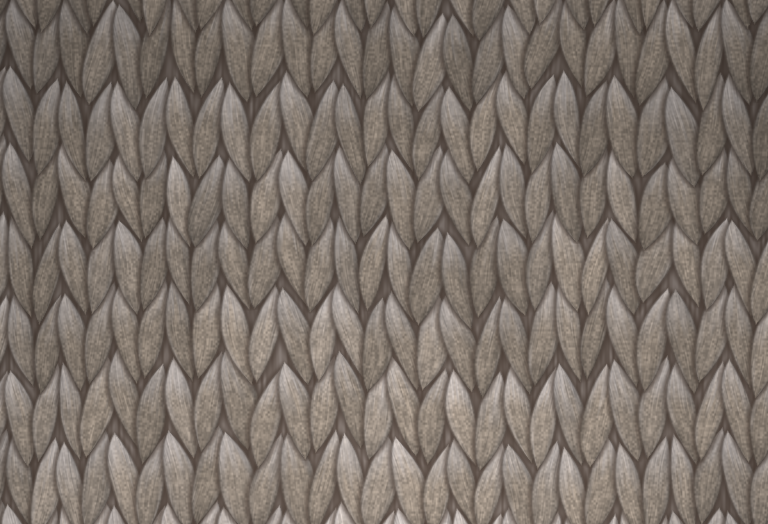
A Shadertoy shader for this texture:

```glsl
// Chunky knitted wool: leaning leaf-shaped stitches in rows of inverted Vs.

#define WALES 13.86          // stitch pairs across
#define ROWS 7.25            // stitch rows down
#define STITCH_LENGTH 1.42   // in rows, so that rows overlap
#define STITCH_WIDTH 0.305   // half width, in wales
#define LEAN 0.38            // sideways run of one stitch, in wales
#define EDGE_SOFT 0.035
#define JITTER 0.16
#define SPECKLE 230.0        // grains over the canvas height

const vec3 GROOVE = vec3(0.29, 0.24, 0.21);
const vec3 WOOL = vec3(0.535, 0.49, 0.445);
const vec3 FLUFF = vec3(0.69, 0.66, 0.645);

float hash(vec2 p) {
    return fract(sin(dot(p, vec2(127.1, 311.7))) * 43758.5453);
}

float noise(vec2 p) {
    vec2 i = floor(p), f = fract(p);
    f = f * f * (3.0 - 2.0 * f);
    return mix(mix(hash(i), hash(i + vec2(1, 0)), f.x),
               mix(hash(i + vec2(0, 1)), hash(i + vec2(1, 1)), f.x), f.y);
}

// Lays one stitch and its soft contact shadow over the colour below.
vec3 layStitch(vec3 below, vec2 p, vec2 id, float grain) {
    float side = mod(id.x, 2.0) < 0.5 ? 1.0 : -1.0;
    float pair = floor((id.x + 1.0) * 0.5);
    float seed = hash(id + 3.7);

    // v runs from the upper tip (0) to the lower tip (1)
    float top = id.y + JITTER * (hash(vec2(pair, id.y)) + hash(id + 9.1) - 1.0);
    float along = (p.y - top) / STITCH_LENGTH;
    float v = clamp(along, 0.0, 1.0);
    float bend = 0.03 * sin(6.2832 * v + seed * 6.0);
    float centre = id.x * 0.5 + 0.25 + side * LEAN * (v - 0.5) + bend
                 + 0.05 * (hash(id + 5.3) - 0.5);

    float profile = pow(4.0 * v * (1.0 - v), 0.8);
    float halfWidth = STITCH_WIDTH * mix(0.86, 1.12, seed) * profile - 0.04;
    float dx = p.x - centre;
    float inside = halfWidth - abs(dx);
    float u = clamp(dx / max(halfWidth, 0.02), -1.0, 1.0);

    // Shadow
    float ends = smoothstep(-0.05, 0.1, along) * (1.0 - smoothstep(0.98, 1.1, along));
    float shadow = smoothstep(-0.13, 0.01, inside) * ends;
    below = mix(below, GROOVE * 0.95, 0.68 * shadow);

    // Fibres follow the stitch; pale fluff gathers at the upper tip and edges
    float fibre = noise(vec2(u * 5.0 + seed * 40.0, v * 4.0 + id.y * 7.0));
    float fine = noise(vec2(dx * 42.0 + seed * 70.0, p.y * 5.0));
    float pale = 0.85 * (1.0 - smoothstep(0.08, 0.55, v + 0.25 * (fibre - 0.5)));
    pale += 0.55 * smoothstep(0.45, 0.95, abs(u)) * fibre;
    pale = clamp(pale + 0.3 * (hash(id + 1.9) - 0.5), 0.0, 1.0);
    vec3 wool = mix(WOOL, FLUFF, pale);
    wool *= 1.0 + 0.17 * (fine - 0.5) + 0.09 * (fibre - 0.5);
    wool *= 1.0 + (grain - 0.5) * mix(0.26, 0.08, pale);

    // Rounded body
    float dome = sqrt(max(1.0 - u * u, 0.0));
    wool *= mix(0.72, 1.05, dome) - 0.05 * u;
    wool *= mix(0.92, 1.07, hash(id + 7.7)) * (1.0 - 0.14 * smoothstep(0.65, 1.0, v));
    return mix(below, wool, smoothstep(-EDGE_SOFT, EDGE_SOFT, inside));
}

void mainImage(out vec4 fragColor, in vec2 fragCoord) {
    vec2 uv = fragCoord / iResolution.xy;
    vec2 p = vec2(uv.x * WALES - 0.07, (1.0 - uv.y) * ROWS);

    // Slow waver of the columns and rows
    p += 0.22 * (vec2(noise(p * 0.55), noise(p * 0.5 + 31.0)) - 0.5);

    float grain = noise(fragCoord / iResolution.y * SPECKLE);
    float backing = noise(p * vec2(22.0, 3.0));
    vec3 colour = mix(GROOVE, FLUFF, 0.15 + 0.4 * backing);

    // Upper rows lie over lower ones
    vec2 cell = floor(p * vec2(2.0, 1.0));
    for (int row = 1; row >= -2; row--) {
        for (int col = -1; col <= 1; col++) {
            colour = layStitch(colour, p, cell + vec2(col, row), grain);
        }
    }

    // Uneven light: dimmer at the top and the sides
    float light = mix(1.10, 0.86, smoothstep(0.1, 1.0, uv.y));
    light *= 1.0 - 0.55 * pow(abs(uv.x - 0.5), 2.0);
    light *= 0.95 + 0.1 * noise(uv * 4.0 + 12.0);
    fragColor = vec4(colour * light, 1.0);
}
```
